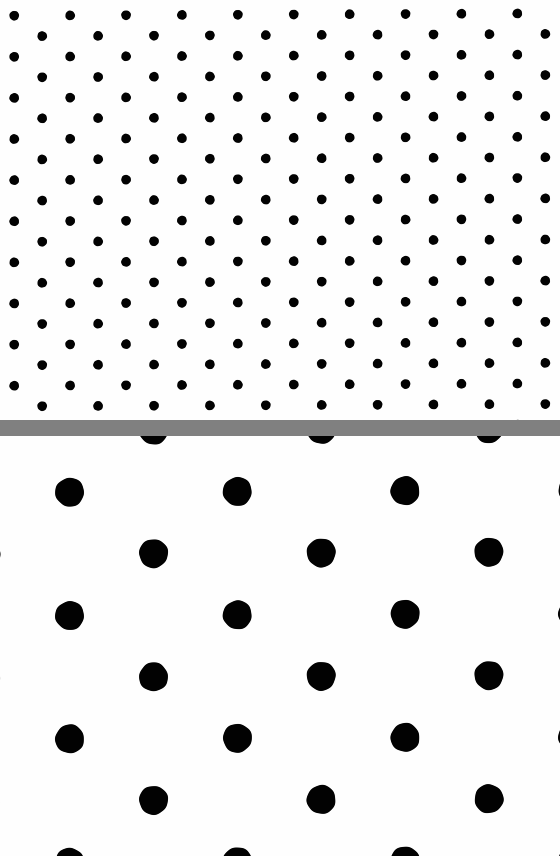
Top: the whole. Bottom: its middle third, enlarged.
Give the GLSL for this pattern, as a WebGL 2 fragment shader.

```glsl
#version 300 es
precision highp float;
// Staggered black polka dots on white, tilted very slightly, with faintly uneven edges.

uniform vec2 u_resolution;
out vec4 fragColor;

// Lengths are fractions of the canvas height.
const vec2 PITCH = vec2(0.1331, 0.0979);        // spacing inside one sub-lattice
const vec2 FIRST_DOT = vec2(0.0339, 0.0816);    // lower left dot centre
const float ROW_SLOPE = 0.0043;                 // rise of each row to the right
const float DOT_RADIUS = 0.01146;
const float EDGE_WOBBLE = 0.00022;              // unevenness of the outline
const float EDGE_SOFTNESS = 0.6;                // half width of the edge, in pixels
const vec3 PAPER = vec3(0.998);
const vec3 INK = vec3(0.008);
const float TAU = 6.28318;

float hash(vec2 p) {
    vec3 q = fract(vec3(p.xyx) * 0.1031);
    q += dot(q, q.yzx + 33.33);
    return fract((q.x + q.y) * q.z);
}

// Signed distance to the nearest dot of one rectangular sub-lattice.
float dotLattice(vec2 p, float seed) {
    vec2 cell = floor(p / PITCH + 0.5);
    vec2 d = p - cell * PITCH;
    float angle = atan(d.y, d.x + 1e-6);
    float phase = TAU * hash(cell + seed);
    float wobble = sin(3.0 * angle + phase) + 0.6 * sin(7.0 * angle - 2.0 * phase);
    return length(d) - DOT_RADIUS - EDGE_WOBBLE * wobble;
}

void main() {
    vec2 p = gl_FragCoord.xy / u_resolution.y - FIRST_DOT;
    p.y -= ROW_SLOPE * p.x;

    // The second sub-lattice sits half a pitch across and down.
    float dist = min(dotLattice(p, 11.0), dotLattice(p - 0.5 * PITCH, 47.0));

    float soft = EDGE_SOFTNESS / u_resolution.y;
    float ink = 1.0 - smoothstep(-soft, soft, dist);
    fragColor = vec4(mix(PAPER, INK, ink), 1.0);
}
```
